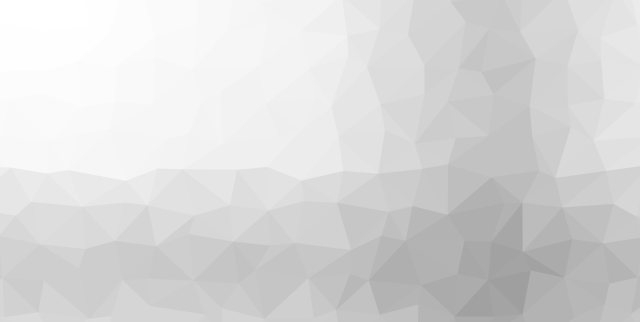
Give the GLSL for this background, as a Shadertoy shader.

```glsl
const vec2 CELL = vec2(0.0585, 0.110);     // facet pitch, fraction of the canvas
const vec2 LATTICE_ORIGIN = vec2(0.008, 0.467);
const vec2 JITTER = vec2(0.34, 0.27);      // vertex displacement, in cells
const float FACET_CONTRAST = 0.085;        // tone variation between facets
const float FACET_FOLLOW = 0.4;            // how far tone follows displaced vertices
const float COLUMN_CENTRE = 0.78;          // darkest vertical
const float HORIZON = 0.467;               // upper edge of the lower bands

float ramp(float start, float end, float x) {
    return clamp((x - start) / (end - start), 0.0, 1.0);
}

float cross2(vec2 a, vec2 b) {
    return a.x * b.y - a.y * b.x;
}

// Layered sines give each lattice point a repeatable offset in -1..1.
vec2 scatter(vec2 id) {
    vec2 slow = sin(vec2(dot(id, vec2(2.37, 4.11)), dot(id, vec2(3.73, 1.93))));
    vec2 fast = sin(vec2(dot(id, vec2(8.17, 5.39)), dot(id, vec2(5.21, 9.67))) + 1.3);
    return 0.55 * slow + 0.45 * fast;
}

vec2 restPoint(vec2 id) {
    return LATTICE_ORIGIN + id * CELL;
}

vec2 vertexAt(vec2 id) {
    return restPoint(id + JITTER * scatter(id));
}

// Vertical shadow crossed with darker bands below the horizon.
float backgroundTone(vec2 uv) {
    float column = 0.05 * ramp(0.12, 0.50, uv.x)
                 + 0.18 * ramp(0.50, COLUMN_CENTRE, uv.x)
                 - 0.08 * ramp(COLUMN_CENTRE, 0.88, uv.x)
                 - 0.07 * ramp(0.88, 1.0, uv.x);
    float band = 0.03 * ramp(0.90, 0.50, uv.y)
               + 0.045 * ramp(HORIZON + 0.02, HORIZON - 0.02, uv.y)
               + 0.125 * ramp(HORIZON - 0.03, 0.17, uv.y)
               - 0.05 * ramp(0.12, 0.03, uv.y);
    return (1.0 - column) * (1.0 - band);
}

// Signed distance inward from the edge a-b.
float edgeDistance(vec2 p, vec2 a, vec2 b) {
    return cross2(b - a, p - a) / max(length(b - a), 1e-4);
}

// Returns tone times coverage, and coverage, for one facet.
vec2 facet(vec2 uv, vec2 ia, vec2 ib, vec2 ic, vec2 aspect, float pixel) {
    vec2 a = vertexAt(ia), b = vertexAt(ib), c = vertexAt(ic);
    vec2 p = uv * aspect, pa = a * aspect, pb = b * aspect, pc = c * aspect;
    float inside = min(edgeDistance(p, pa, pb),
                   min(edgeDistance(p, pb, pc), edgeDistance(p, pc, pa)));
    float coverage = clamp(inside / pixel + 0.5, 0.0, 1.0);

    vec2 centreId = (ia + ib + ic) / 3.0;
    vec2 centre = mix(restPoint(centreId), (a + b + c) / 3.0, FACET_FOLLOW);
    float shade = 1.0 - backgroundTone(centre);
    shade *= 1.0 + FACET_CONTRAST * scatter(centreId * 3.0 + 7.0).x;
    return vec2(1.0 - shade, 1.0) * coverage;
}

void mainImage(out vec4 fragColor, in vec2 fragCoord) {
    vec2 uv = fragCoord / iResolution.xy;
    vec2 aspect = vec2(iResolution.x / iResolution.y, 1.0);
    float pixel = 1.0 / iResolution.y;
    vec2 cell = floor((uv - LATTICE_ORIGIN) / CELL);
    vec2 total = vec2(0.0);

    // Split each nearby quad along its shorter diagonal.
    for (int j = -1; j <= 1; j++) {
        for (int i = -1; i <= 1; i++) {
            vec2 a = cell + vec2(i, j);
            vec2 b = a + vec2(1.0, 0.0);
            vec2 c = a + vec2(1.0, 1.0);
            vec2 d = a + vec2(0.0, 1.0);
            float rising = length((vertexAt(c) - vertexAt(a)) * aspect);
            float falling = length((vertexAt(d) - vertexAt(b)) * aspect);
            if (rising < falling) {
                total += facet(uv, a, b, c, aspect, pixel);
                total += facet(uv, a, c, d, aspect, pixel);
            } else {
                total += facet(uv, a, b, d, aspect, pixel);
                total += facet(uv, b, c, d, aspect, pixel);
            }
        }
    }

    float tone = total.y > 0.001 ? total.x / total.y : backgroundTone(uv);
    fragColor = vec4(vec3(tone), 1.0);
}
```
